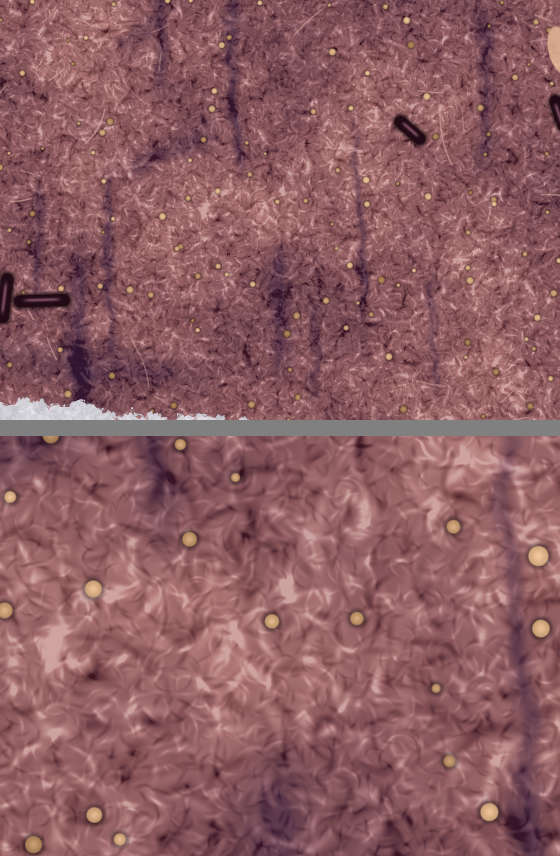
Top, the full canvas; bottom, a detail of the centre.
Reproduce this texture procedurally as a Shadertoy shader.

```glsl
// Reddish-brown matted plant fibre with dark streaks, pale threads, grains and seeds.

const float BASE_TONE = 2.78;       // position on the palette ramp, 0 to 5
const float MOTTLE = 0.85;          // strength of the broad blotches
const float STREAK_DEPTH = 1.9;
const int STREAKS = 10;
const float GRAIN_CELLS = 17.0;     // cells per canvas height
const float THREAD_CELLS = 5.5;
const vec3 PURPLE_SHIFT = vec3(-0.035, 0.0, 0.045);
const vec3 GRAIN_COLOR = vec3(0.77, 0.60, 0.42);
const vec3 THREAD_COLOR = vec3(0.83, 0.65, 0.62);
const vec3 SEED_COLOR = vec3(0.13, 0.04, 0.08);
const vec3 GLOSS_COLOR = vec3(0.62, 0.40, 0.48);
const vec3 PAPER_COLOR = vec3(0.83, 0.82, 0.85);
const vec3 CHIP_COLOR = vec3(0.84, 0.66, 0.56);

const vec3 PALETTE[6] = vec3[6](
    vec3(0.24, 0.08, 0.13), vec3(0.38, 0.21, 0.25), vec3(0.48, 0.29, 0.31),
    vec3(0.57, 0.37, 0.39), vec3(0.68, 0.47, 0.48), vec3(0.80, 0.64, 0.64));

// Centre x, centre y, angle, half length
const vec4 BANDS[3] = vec4[3](
    vec4(0.20, 0.13, -0.10, 0.34), vec4(0.41, 0.64, 0.42, 0.14), vec4(0.33, 0.92, 0.75, 0.07));
const vec4 SEEDS[4] = vec4[4](
    vec4(0.100, 0.284, 0.03, 0.052), vec4(0.976, 0.690, -0.72, 0.030),
    vec4(0.012, 0.290, 1.45, 0.045), vec4(1.332, 0.730, 1.90, 0.030));

vec3 hash3(vec2 p) {
    vec3 q = fract(p.xyx * vec3(0.1031, 0.1030, 0.0973));
    q += dot(q, q.yxz + 33.33);
    return fract((q.xxy + q.yzz) * q.zyx);
}

vec2 turn(vec2 p, float a) {
    float c = cos(a), s = sin(a);
    return vec2(c * p.x + s * p.y, c * p.y - s * p.x);
}

// Warped sines in turned octaves
float waves(vec2 p) {
    float sum = 0.0, amp = 0.5;
    for (int i = 0; i < 5; i++) {
        p = turn(p, 1.1) * 1.75 + 2.3;
        sum += amp * sin(p.x + 1.5 * sin(p.y));
        amp *= 0.68;
    }
    return sum;
}

// Cellular layer of short bent fibres, each lit on one side
float fibres(vec2 p, float seed) {
    vec2 id = floor(p);
    float sum = 0.0;
    for (int k = 0; k < 18; k++) {
        vec2 cell = id + vec2(k % 3, (k / 3) % 3) - 1.0;
        vec2 key = cell + seed + float(k / 9) * 61.0;
        vec3 a = hash3(key), b = hash3(key + 17.7);
        vec2 q = turn(p - cell - a.xy, a.z * 6.2832);
        q.y += (b.x - 0.5) * 1.4 * q.x * q.x;
        q /= vec2(0.3 + 0.25 * b.y, 0.10 + 0.07 * b.x);
        sum += exp(-dot(q, q)) * (2.0 * b.z - 1.0 + 0.8 * q.y);
    }
    return sum;
}

// Soft dark lines, mostly upright, plus a few slanted bands
float darkLines(vec2 p, float wobble) {
    float sum = 0.0;
    for (int i = 0; i < STREAKS; i++) {
        float n = float(i);
        vec3 h = hash3(vec2(n * 7.3, 4.1));
        float x = 0.08 + 1.25 * fract(n * 0.618 + 0.53);
        float dx = p.x - x - 0.010 * sin(p.y * 9.0 + n) - 0.008 * wobble;
        float reach = 0.13 + 0.20 * h.y;
        float ends = 1.0 - smoothstep(0.5 * reach, reach, abs(p.y - h.x));
        float w = 0.009 + 0.017 * h.z;
        sum += exp(-dx * dx / (w * w)) * ends * (0.5 + 0.5 * h.y);
    }
    for (int i = 0; i < 3; i++) {
        vec4 b = BANDS[i];
        vec2 q = turn(p - b.xy, b.z);
        q.y += 0.012 * wobble;
        float w = 0.016 + 0.08 * b.w;
        sum += 0.6 * exp(-q.y * q.y / (w * w)) * (1.0 - smoothstep(0.6 * b.w, b.w, abs(q.x)));
    }
    return min(sum, 1.2);
}

// Round grains with dark rims; x is the body, y the rim, z the tint
vec3 grains(vec2 p, float aa) {
    vec3 found = vec3(0.0);
    vec2 g = p * GRAIN_CELLS, id = floor(g);
    for (int k = 0; k < 9; k++) {
        vec2 cell = id + vec2(k % 3, k / 3) - 1.0;
        vec3 a = hash3(cell + 131.0), b = hash3(cell + 207.0);
        if (b.x > 0.34) continue;
        float r = 0.0035 + 0.0050 * b.y;
        float d = length((g - cell - a.xy) / GRAIN_CELLS) - r;
        float body = 1.0 - smoothstep(-aa, aa, d);
        found.y = max(found.y, 1.0 - smoothstep(0.0, 0.005, d));
        if (body > found.x) found.xz = vec2(body, b.z - 0.15 - 0.5 * smoothstep(-r, 0.0, d));
    }
    return found;
}

// Sparse thin curved threads
float threads(vec2 p, float aa) {
    float cover = 0.0;
    vec2 g = p * THREAD_CELLS, id = floor(g);
    for (int k = 0; k < 9; k++) {
        vec2 cell = id + vec2(k % 3, k / 3) - 1.0;
        vec3 a = hash3(cell + 311.0), b = hash3(cell + 419.0);
        if (b.x > 0.40) continue;
        vec2 q = turn((g - cell - a.xy) / THREAD_CELLS, a.z * 6.2832);
        q.y += (b.y - 0.5) * 7.0 * q.x * q.x;
        float reach = 0.018 + 0.055 * b.z * b.z;
        float d = length(vec2(max(abs(q.x) - reach, 0.0), q.y)) - 0.0013;
        cover = max(cover, (0.5 + 0.4 * b.y) * (1.0 - smoothstep(-aa, aa, d)));
    }
    return cover;
}

void mainImage(out vec4 fragColor, in vec2 fragCoord) {
    vec2 p = fragCoord / iResolution.y;
    float aa = 1.0 / iResolution.y;

    // Matted ground
    float blotch = waves(p * 4.0), rough = waves(p * 22.0 + 5.0);
    float dark = darkLines(p, rough);
    float tone = BASE_TONE + MOTTLE * blotch + 0.35 * rough - STREAK_DEPTH * dark;
    float weave = 1.5 * fibres(p * 24.0, 11.0) + 1.4 * fibres(p * 43.0 + 3.0, 83.0)
                + 1.1 * fibres(p * 76.0 + 7.0, 157.0);
    tone = clamp(tone + weave * (1.0 - 0.35 * min(dark, 1.0)), 0.0, 4.999);
    int step0 = int(tone);
    vec3 color = mix(PALETTE[step0], PALETTE[step0 + 1], fract(tone));
    color += PURPLE_SHIFT * (dark - 0.3 * blotch);

    // Threads and grains
    color = mix(color, THREAD_COLOR, threads(p, aa));
    vec3 grain = grains(p, aa);
    color *= 1.0 - 0.35 * grain.y;
    color = mix(color, GRAIN_COLOR + 0.28 * grain.z, 0.9 * grain.x);

    // Bare paper at the lower left and a pale chip at the right edge
    float edge = p.y - 0.050 + 0.10 * p.x + 0.014 * rough + 0.006 * weave;
    color = mix(color, PAPER_COLOR + 0.04 * weave, 1.0 - smoothstep(-0.004, 0.004, edge));
    vec2 chip = turn(p - vec2(1.335, 0.88), 0.25) / vec2(0.030, 0.060);
    color = mix(color, CHIP_COLOR + 0.02 * weave, 1.0 - smoothstep(0.9, 1.05, length(chip)));

    // Glossy seeds
    for (int i = 0; i < 4; i++) {
        vec4 s = SEEDS[i];
        vec2 q = turn(p - s.xy, s.z);
        float along = max(abs(q.x) - s.w, 0.0);
        float d = length(vec2(along, q.y)) - 0.015;
        float gloss = exp(-pow((q.y - 0.002) / 0.004, 2.0)) * (1.0 - smoothstep(0.5, 1.0, abs(q.x) / s.w));
        color *= 1.0 - 0.4 * (1.0 - smoothstep(0.0, 0.010, d));
        color = mix(color, mix(SEED_COLOR, GLOSS_COLOR, 0.7 * gloss), 1.0 - smoothstep(-aa, aa, d));
    }
    fragColor = vec4(clamp(color, 0.0, 1.0), 1.0);
}
```
